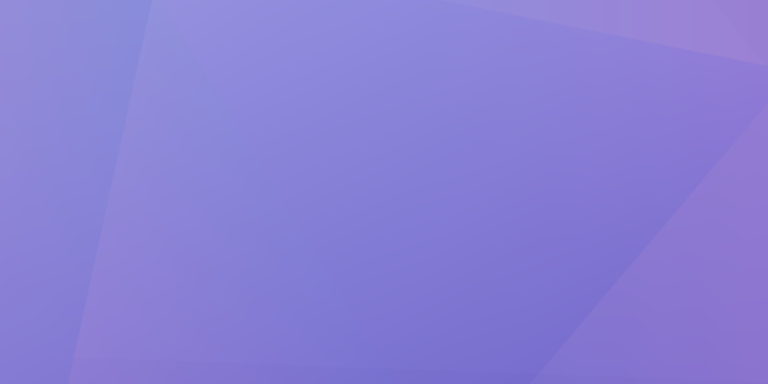
Write a Shadertoy shader that draws this background.

```glsl
// Soft violet backdrop of large overlapping translucent facets.

// Canvas space: x runs 0..2, y runs 0..1, origin at the lower left.
const vec2 CANVAS = vec2(2.0, 1.0);
const float EDGE_SOFTNESS = 0.003;
const float BLUE_DIP = 0.03;      // cooler tint along the top of the centre facet
const float STRIP_SHADE = 0.008;  // faint darkening of the bottom strip
const float CORNER_SHADE = 0.008; // faint darkening of the top right sliver

// Facet edges: each facet lies to the left of the direction start -> end.
const vec2 SECOND_START = vec2(0.396, 1.0),  SECOND_END = vec2(0.177, 0.0);
const vec2 CENTRE_START = vec2(0.417, 1.0),  CENTRE_END = vec2(1.029, 0.0);
const vec2 TOP_START    = vec2(1.146, 1.0),  TOP_END    = vec2(2.0, 0.828);
const vec2 RIGHT_START  = vec2(2.0, 0.732),  RIGHT_END  = vec2(1.380, 0.0);
const vec2 STRIP_START  = vec2(2.0, 0.005),  STRIP_END  = vec2(0.18, 0.07);
const vec2 CORNER_START = vec2(1.875, 0.974), CORNER_END = vec2(1.98, 0.844);

// Coverage of the half plane to the left of the line a -> b.
float halfPlane(vec2 p, vec2 a, vec2 b) {
    vec2 d = normalize(b - a);
    float dist = d.x * (p.y - a.y) - d.y * (p.x - a.x);
    float w = max(EDGE_SOFTNESS, 0.75 / iResolution.y);
    return smoothstep(-w, w, dist);
}

// Blend of four corner colours over t in the unit square.
vec3 cornerBlend(vec2 t, vec3 bl, vec3 br, vec3 tl, vec3 tr) {
    t = clamp(t, 0.0, 1.0);
    return mix(mix(bl, br, t.x), mix(tl, tr, t.x), t.y);
}

vec3 leftFacet(vec2 p) {
    return cornerBlend(vec2(p.x / 0.4, p.y * (1.35 - 0.35 * p.y)),
        vec3(0.52, 0.48, 0.83), vec3(0.50, 0.46, 0.825),
        vec3(0.58, 0.55, 0.85), vec3(0.53, 0.55, 0.855));
}

vec3 secondFacet(vec2 p) {
    return cornerBlend(vec2((p.x - 0.177) / 0.853, p.y),
        vec3(0.56, 0.49, 0.83), vec3(0.475, 0.45, 0.82),
        vec3(0.59, 0.575, 0.865), vec3(0.51, 0.55, 0.86));
}

vec3 centreFacet(vec2 p) {
    vec2 t = vec2((p.x - 0.417) / 1.583, p.y);
    vec3 col = cornerBlend(t,
        vec3(0.50, 0.475, 0.83), vec3(0.45, 0.40, 0.79),
        vec3(0.585, 0.565, 0.87), vec3(0.59, 0.50, 0.85));
    col.r -= BLUE_DIP * sin(3.14159 * clamp(t.x, 0.0, 1.0)) * t.y;
    return col;
}

vec3 topFacet(vec2 p) {
    return mix(vec3(0.575, 0.55, 0.86), vec3(0.61, 0.505, 0.83),
               clamp((p.x - 1.146) / 0.854, 0.0, 1.0));
}

vec3 rightFacet(vec2 p) {
    return cornerBlend(vec2((p.x - 1.38) / 0.62, p.y / 0.732),
        vec3(0.495, 0.45, 0.815), vec3(0.54, 0.45, 0.81),
        vec3(0.56, 0.50, 0.83), vec3(0.575, 0.485, 0.825));
}

void mainImage(out vec4 fragColor, in vec2 fragCoord) {
    vec2 p = fragCoord / iResolution.xy * CANVAS;

    // Facets, layered from left to right
    vec3 col = leftFacet(p);
    col = mix(col, secondFacet(p), halfPlane(p, SECOND_START, SECOND_END));
    col = mix(col, centreFacet(p), halfPlane(p, CENTRE_START, CENTRE_END));
    col = mix(col, topFacet(p), halfPlane(p, TOP_START, TOP_END));
    col = mix(col, rightFacet(p), halfPlane(p, RIGHT_START, RIGHT_END));

    // Faint overlays
    float inSecond = halfPlane(p, SECOND_START, SECOND_END);
    float inTop = halfPlane(p, TOP_START, TOP_END);
    col -= STRIP_SHADE * inSecond * halfPlane(p, STRIP_START, STRIP_END);
    col -= CORNER_SHADE * inTop * halfPlane(p, CORNER_START, CORNER_END);

    fragColor = vec4(col, 1.0);
}
```
